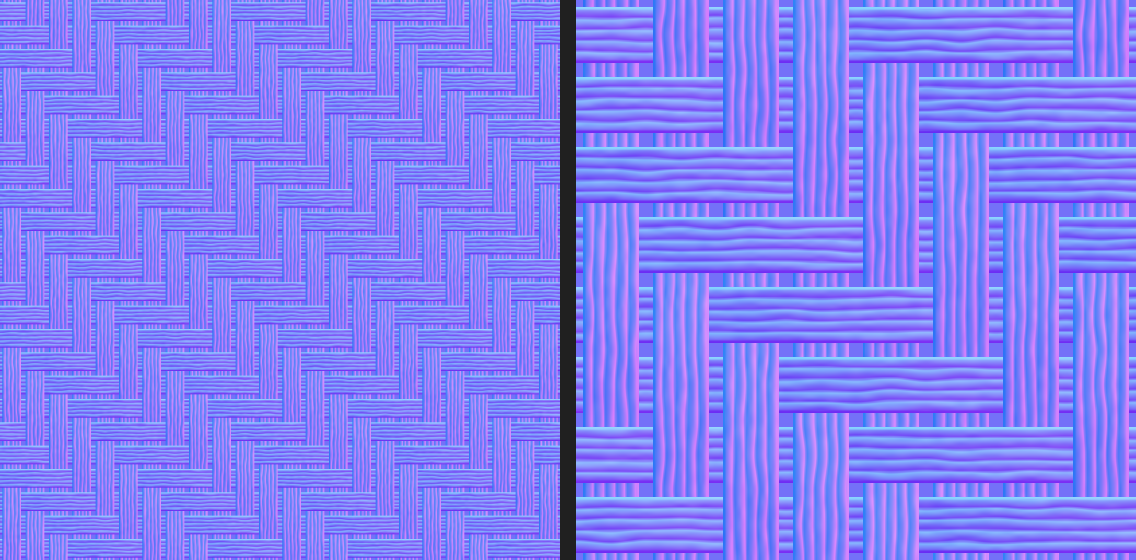
Left: the whole. Right: its middle third, enlarged.
Give the GLSL for this texture map, as a Shadertoy shader.

```glsl
// Normal map of a three-over, three-under twill weave of flat ribbed strands.

const float PI = 3.14159265;
const float STRANDS = 24.0;      // strands across and down, a multiple of REPEAT
const float REPEAT = 6.0;        // cells in one over-under cycle
const float HALF_WIDTH = 0.4;    // half a strand, in cells
const float RIBS = 5.0;          // ribs on each strand
const int SAMPLES = 3;           // antialiasing grid per pixel side

float hash(vec2 p) {
    vec3 q = fract(p.xyx * vec3(0.1031, 0.1030, 0.0973));
    q += dot(q, q.yzx + 33.33);
    return fract((q.x + q.y) * q.z);
}

// Value noise that wraps along x after the given whole period.
float wrapNoise(vec2 p, float period) {
    vec2 i = floor(p);
    vec2 f = fract(p);
    f = f * f * (3.0 - 2.0 * f);
    float x0 = mod(i.x, period);
    float x1 = mod(i.x + 1.0, period);
    float low = mix(hash(vec2(x0, i.y)), hash(vec2(x1, i.y)), f.x);
    float high = mix(hash(vec2(x0, i.y + 1.0)), hash(vec2(x1, i.y + 1.0)), f.x);
    return mix(low, high, f.y);
}

// Signed distance along a strand from the middle of its raised span.
float spanOffset(float along, float middle) {
    return mod(along - middle + 0.5 * REPEAT, REPEAT) - 0.5 * REPEAT;
}

// Slope of one rounded rib with a narrow groove on either side.
float ribSlope(float phase) {
    float x = fract(phase) - 0.5;
    return 2.5 * x * (1.0 - smoothstep(0.36, 0.5, abs(x)));
}

// Tilt of a strand: x is across it, y is along it.
// ribTilt holds the strength of the low-side and high-side rib flanks.
vec2 strandTilt(float across, float along, float offset, float id, vec2 ribTilt) {
    float lane = id * 9.0 + across * 6.0;
    float wobble = wrapNoise(vec2(along * 2.0, lane), STRANDS * 2.0) - 0.5;
    float grain = wrapNoise(vec2(along * 6.0, lane * 3.0), STRANDS * 6.0) - 0.5;

    // Nearly straight ribs between narrow bevelled edges
    float phase = (across / (2.0 * HALF_WIDTH) + 0.5) * RIBS + wobble * 0.36;
    float wave = ribSlope(phase);
    float rib = wave * (wave < 0.0 ? ribTilt.x : ribTilt.y);
    float bevel = smoothstep(HALF_WIDTH - 0.055, HALF_WIDTH - 0.015, abs(across));
    float side = mix(rib + grain * 0.1, sign(across) * 0.66, bevel);

    // Gentle arch over the crossing strands
    float arch = 0.06 * sin(2.0 * PI * offset / REPEAT);
    return vec2(side, arch + grain * 0.07);
}

// Surface tilt of the weave at p, measured in cells.
vec2 weaveTilt(vec2 p) {
    vec2 cell = floor(p);
    vec2 local = p - cell - 0.5;
    bool onRow = abs(local.y) < HALF_WIDTH;
    bool onColumn = abs(local.x) < HALF_WIDTH;
    bool rowOver = mod(cell.x + cell.y + 3.0, REPEAT) < 3.0;

    if (onRow && (rowOver || !onColumn)) {
        float offset = spanOffset(p.x + cell.y + 3.0, 1.5);
        return strandTilt(local.y, p.x, offset, cell.y, vec2(0.46)).yx;
    }
    if (onColumn) {
        float offset = spanOffset(p.y + cell.x + 3.0, 4.5);
        return strandTilt(local.x, p.y, offset, cell.x + STRANDS, vec2(0.42, 0.76));
    }
    return vec2(-0.08, -0.12);  // backing in the open corners
}

// Tilt to colour: red for right, green for up.
vec3 tiltColour(vec2 tilt) {
    vec3 level = vec3(0.505, 0.505, 0.98);
    vec3 right = vec3(0.50, 0.03, 0.02);
    vec3 up = vec3(0.08, 0.50, 0.035);
    return clamp(level + tilt.x * right + tilt.y * up, 0.0, 1.0);
}

void mainImage(out vec4 fragColor, in vec2 fragCoord) {
    vec3 colour = vec3(0.0);
    for (int j = 0; j < SAMPLES; j++) {
        for (int i = 0; i < SAMPLES; i++) {
            vec2 jitter = (vec2(i, j) + 0.5) / float(SAMPLES) - 0.5;
            vec2 uv = (fragCoord + jitter) / iResolution.xy;
            colour += tiltColour(weaveTilt(uv * STRANDS));
        }
    }
    fragColor = vec4(colour / float(SAMPLES * SAMPLES), 1.0);
}
```
